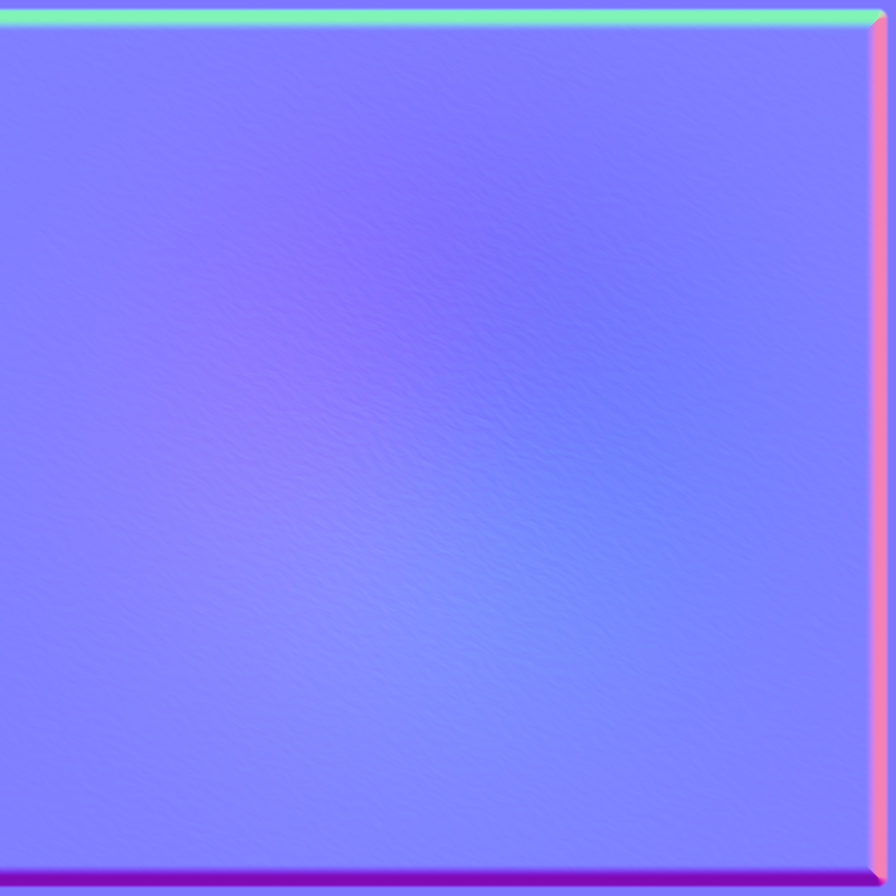
Write a WebGL 2 fragment shader that draws this texture map.

```glsl
#version 300 es
precision highp float;

uniform vec2 u_resolution;
out vec4 fragColor;

vec2 hashGradient(vec2 cell) {
    vec3 p = fract(vec3(cell.xyx) * vec3(0.1031, 0.1030, 0.0973));
    p += dot(p, p.yzx + 33.33);
    float angle = 6.2832 * fract((p.x + p.y) * p.z);
    return vec2(cos(angle), sin(angle));
}

float gradientNoise(vec2 p) {
    vec2 i = floor(p), f = fract(p);
    vec2 w = f * f * f * (f * (f * 6.0 - 15.0) + 10.0);
    float a = dot(hashGradient(i), f);
    float b = dot(hashGradient(i + vec2(1, 0)), f - vec2(1, 0));
    float c = dot(hashGradient(i + vec2(0, 1)), f - vec2(0, 1));
    float d = dot(hashGradient(i + vec2(1, 1)), f - vec2(1, 1));
    return mix(mix(a, b, w.x), mix(c, d, w.x), w.y);
}

// Fine wrinkles, longer along the falling diagonal
float grainHeight(vec2 uv) {
    vec2 p = vec2(dot(uv, vec2(0.87, -0.5)), dot(uv, vec2(0.5, 0.87)));
    p.y += 0.006 * gradientNoise(uv * 28.0);
    return gradientNoise(p * vec2(58, 125)) + 0.45 * gradientNoise(p * vec2(120, 230) + 17.0);
}

// Distance to a rounded panel that runs off the left side
float panelDistance(vec2 uv) {
    const float radius = 0.012;
    vec2 q = vec2(uv.x - 0.9915, abs(uv.y - 0.5) - 0.491) + radius;
    return length(max(q, 0.0)) + min(max(q.x, q.y), 0.0) - radius;
}

void main() {
    vec2 uv = gl_FragCoord.xy / u_resolution;

    // Broad shallow dent
    vec2 p = uv - vec2(0.49, 0.51);
    float falloff = exp(-dot(p, p) / 0.08);
    vec2 slope = -0.95 * p * falloff;

    // Surface grain, strongest near the middle
    const vec2 e = vec2(0.0013, 0.0);
    float h = grainHeight(uv);
    vec2 grain = h - vec2(grainHeight(uv + e.xy), grainHeight(uv + e.yx));
    slope += grain * mix(0.06, 0.16, falloff);

    // Raised border
    float d = panelDistance(uv);
    vec2 outward = vec2(panelDistance(uv + e.xy) - panelDistance(uv - e.xy),
                        panelDistance(uv + e.yx) - panelDistance(uv - e.yx));
    outward /= max(length(outward), 1e-5);
    float bevel = smoothstep(0.001, -0.004, d) * smoothstep(-0.027, -0.012, d);
    slope = mix(slope, vec2(-0.02, -0.07), smoothstep(-0.002, 0.002, d));
    slope = mix(slope, outward * 0.91, bevel);

    vec3 normal = vec3(slope, sqrt(max(1.0 - dot(slope, slope), 0.0)));
    fragColor = vec4(normal * 0.5 + 0.5, 1.0);
}
```
